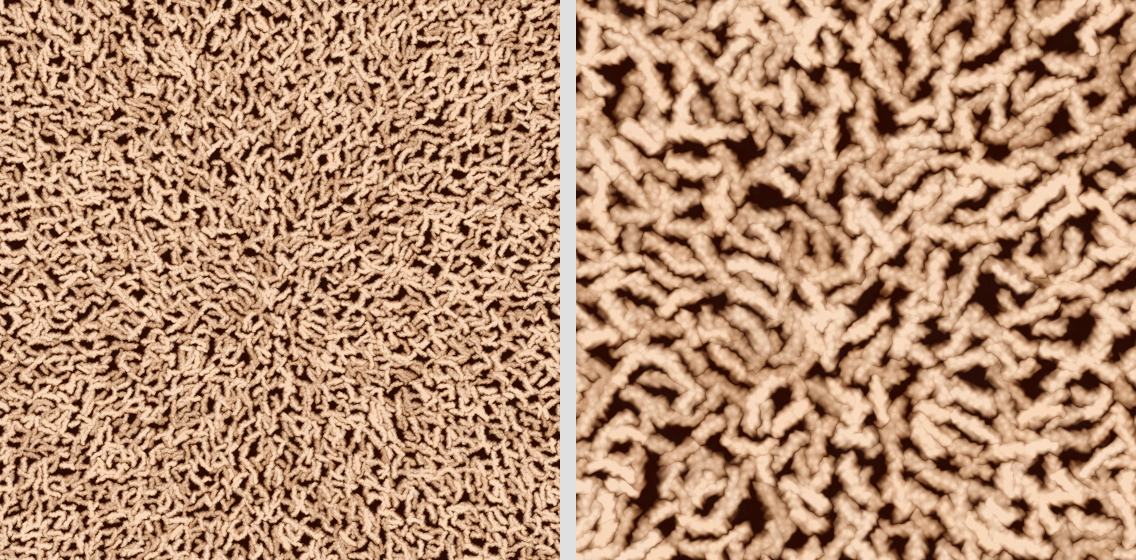
Left: the whole. Right: its middle third, enlarged.
Write a WebGL 2 fragment shader that draws this texture.

```glsl
#version 300 es
precision highp float;
// Shaggy tan carpet: overlapping bent yarn tufts fanning out from the middle.

uniform vec2 u_resolution;
out vec4 fragColor;

const float CELLS = 64.0;            // tuft cells across the canvas
const float HALF_LENGTH = 0.0102;    // half length of a tuft's axis
const float RADIUS = 0.0072;         // half thickness of a tuft
const float ANGLE_SPREAD = 2.3;      // random turn, in radians
const float BEND = 22.0;             // curl of a tuft along its axis
const float LIFT = 0.5;              // height difference between tufts
const float GRAIN_CELLS = 225.0;     // fibre knots across the canvas
const float GRAIN = 0.24;            // contrast of the fibre knots
const float SHADOW = 0.30;           // strength of cast shadows
const float SHADOW_REACH = 0.0055;
const vec2 FAN_CENTER = vec2(0.47, 0.45);
const vec2 LIGHT = vec2(-0.45, 0.89);
const vec3 YARN[6] = vec3[6](
    vec3(0.16, 0.04, 0.01), vec3(0.30, 0.14, 0.06), vec3(0.45, 0.27, 0.16),
    vec3(0.62, 0.44, 0.30), vec3(0.79, 0.61, 0.47), vec3(0.92, 0.78, 0.66));

struct Tuft {
    float height;   // top surface, including lift
    float profile;  // 1 on the axis, 0 at the rim
    float lift;     // 0 deep, 1 high
    float tint;     // random value of the tuft
    vec2 slope;     // outward direction, 1 long at the rim
};

vec4 hash4(vec2 c) {
    vec4 p = fract(c.xyxy * vec4(0.1031, 0.1030, 0.0973, 0.1099));
    p += dot(p, p.wzxy + 33.33);
    return fract((p.xxyz + p.yzzw) * p.zywx);
}

// Uneven outline from layered sines
vec2 wobble(vec2 p) {
    return 0.0009 * sin(p.yx * 390.0 + 2.0 * sin(p * 170.0))
         + 0.0005 * sin(p.yx * 910.0 + 3.0 * sin(p * 430.0) + 1.7);
}

// Cellular noise: distance to the nearest knot
float knots(vec2 p) {
    vec2 cell = floor(p), f = fract(p);
    float nearest = 2.0;
    for (int y = -1; y <= 1; y++)
    for (int x = -1; x <= 1; x++) {
        vec2 o = vec2(x, y);
        vec2 d = o + hash4(cell + o + 71.0).xy - f;
        nearest = min(nearest, dot(d, d));
    }
    return sqrt(nearest);
}

// Topmost tuft at a point
Tuft topTuft(vec2 p) {
    Tuft top = Tuft(-9.0, -9.0, 0.0, 0.0, vec2(0.0));
    vec2 cell = floor(p * CELLS);
    for (int y = -2; y <= 2; y++)
    for (int x = -2; x <= 2; x++) {
        vec2 id = cell + vec2(x, y);
        vec4 a = hash4(id + 13.0);
        vec4 b = hash4(id + 157.0);
        vec2 center = (id + a.xy) / CELLS;
        vec2 fan = center - FAN_CENTER + vec2(0.0001);
        float angle = atan(fan.y, fan.x) + (a.z - 0.5) * ANGLE_SPREAD;
        vec2 axis = vec2(cos(angle), sin(angle));
        vec2 side = vec2(-axis.y, axis.x);

        // Capsule in the tuft's own bent frame
        vec2 d = p - center;
        vec2 q = vec2(dot(d, axis), dot(d, side));
        q.y += (b.x - 0.5) * 2.0 * BEND * q.x * q.x;
        float len = HALF_LENGTH * mix(0.55, 1.4, b.y);
        q.x -= clamp(q.x, -len, len);
        q /= RADIUS * mix(0.82, 1.14, b.z);

        float profile = 1.0 - dot(q, q);
        float height = profile + LIFT * a.w;
        if (height > top.height)
            top = Tuft(height, profile, a.w, b.w, q.x * axis + q.y * side);
    }
    return top;
}

vec3 yarnColor(float tone) {
    float t = clamp(tone, 0.0, 1.08) * 5.0;
    int i = min(int(t), 4);
    return mix(YARN[i], YARN[i + 1], t - float(i));
}

vec3 carpet(vec2 p) {
    vec2 q = p + wobble(p);
    Tuft tuft = topTuft(q);
    float blocker = topTuft(q + LIGHT * SHADOW_REACH).height;

    float tone = 1.04 - 0.85 * (1.0 - tuft.profile);
    tone += 0.32 * (tuft.lift - 0.62);
    tone += 0.17 * dot(tuft.slope, LIGHT);
    tone -= SHADOW * smoothstep(0.1, 0.8, blocker - tuft.height);
    tone += GRAIN * (0.47 - knots(p * GRAIN_CELLS));
    // Broad pile unevenness
    tone += 0.03 * sin(p.x * 17.0 + 2.0 * sin(p.y * 11.0)) * sin(p.y * 23.0 + p.x * 9.0);

    vec3 tint = vec3(0.0, 0.02, 0.035) * (tuft.tint - 0.5);
    return yarnColor(tone) + tint;
}

void main() {
    // Four samples per pixel smooth the tuft edges
    vec3 color = vec3(0.0);
    for (int i = 0; i < 4; i++) {
        vec2 offset = vec2(i & 1, i >> 1) * 0.5 - 0.25;
        color += carpet((gl_FragCoord.xy + offset) / u_resolution.y);
    }
    fragColor = vec4(color * 0.25, 1.0);
}
```
